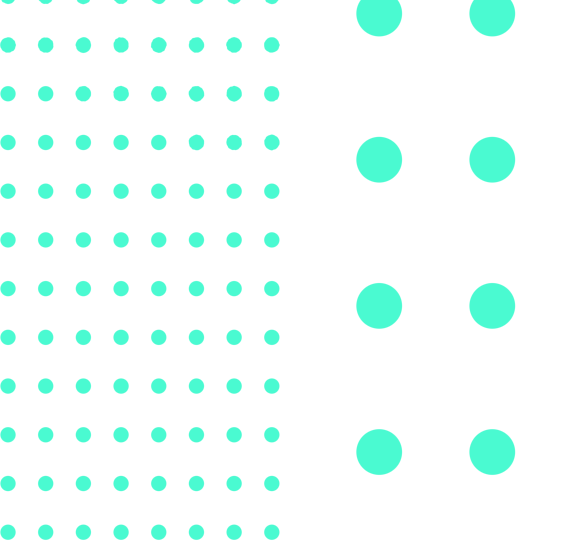
Left, the full canvas; right, a detail of the centre.
This pattern is drawn by a Shadertoy shader. Its source:

```glsl
// Grid of mint dots on white, with slightly frayed rims toward the upper right

const vec3 PAPER = vec3(1.0);
const vec3 MINT = vec3(0.29, 0.98, 0.82);

// All lengths are fractions of the canvas width
const vec2 PITCH = vec2(0.1346, 0.1740);
const vec2 FIRST_DOT = vec2(0.0286, 0.0992);
const float RADIUS = 0.0272;
const float FRAY_DEPTH = 0.0018;
const float FRAY_TEETH = 24.0;
const float TAU = 6.2831853;

float hash(vec2 p) {
    return fract(sin(dot(p, vec2(127.1, 311.7))) * 43758.5453);
}

// Value noise around the rim, periodic over one full turn
float rimNoise(float angle, float teeth, float seed) {
    float t = fract(angle / TAU) * teeth;
    float tooth = floor(t);
    float a = hash(vec2(tooth, seed));
    float b = hash(vec2(mod(tooth + 1.0, teeth), seed));
    return mix(a, b, smoothstep(0.0, 1.0, t - tooth));
}

// Fraying starts further right on each lower row
float frayAmount(vec2 cell) {
    return step(-0.7, cell.x + 2.6 * (cell.y - 10.0));
}

float dotDistance(vec2 p, float radius, float fray, float seed) {
    float wobble = rimNoise(atan(p.y, p.x), FRAY_TEETH, seed) - 0.4;
    return length(p) - radius - fray * FRAY_DEPTH * wobble;
}

void mainImage(out vec4 fragColor, in vec2 fragCoord) {
    vec2 uv = fragCoord / iResolution.x;
    float pixel = 1.0 / iResolution.x;

    // Nearest dot and the offset from its centre
    vec2 grid = (uv - FIRST_DOT) / PITCH;
    vec2 cell = floor(grid + 0.5);
    vec2 local = (grid - cell) * PITCH;

    float d = dotDistance(local, RADIUS, frayAmount(cell), hash(cell) * 50.0);
    float coverage = 1.0 - smoothstep(-0.75 * pixel, 0.75 * pixel, d);
    fragColor = vec4(mix(PAPER, MINT, coverage), 1.0);
}
```
